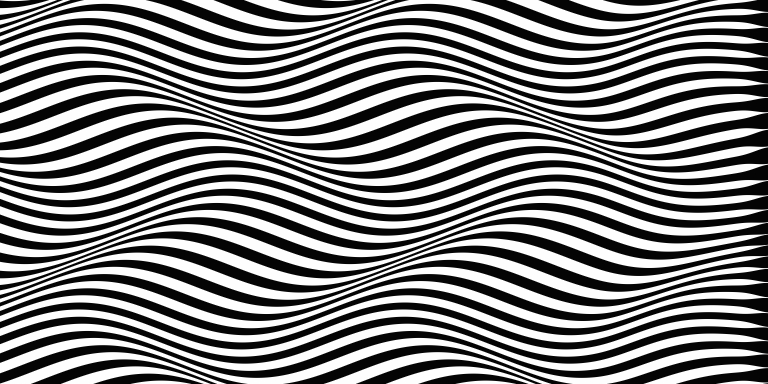
Write a WebGL 1 fragment shader that draws this pattern.

```glsl
precision highp float;
// Black and white stripes rippling in shifted waves, pinched along zigzag folds.

uniform vec2 u_resolution;

#define STRIPES 27.0        // stripe pairs over the canvas height
#define STRIPE_OFFSET 0.08  // vertical offset, in stripe pairs
#define BLACK_SHARE 0.49    // black part of each pair
#define WAVE_HEIGHT 0.052   // amplitude of the ripples
#define WAVE_LENGTH 0.846   // horizontal period
#define TROUGH_X 0.828      // mean position of a trough
#define FOLD_SHIFT 0.20     // sideways swing of the troughs
#define FOLD_PERIOD 0.703   // vertical period of the swing
#define FOLD_Y 0.508        // level where the swing is furthest right

const float TAU = 6.2831853;

// The ripples calm down towards the right side.
float amplitude(float x) {
  return WAVE_HEIGHT * (1.0 - 0.6 * smoothstep(1.55, 2.0, x));
}

// Wave angle at x for the stripe with rest height t.
float waveAngle(float x, float t) {
  float swing = FOLD_SHIFT * cos(TAU * (t - FOLD_Y) / FOLD_PERIOD);
  return TAU * (x - TROUGH_X - swing) / WAVE_LENGTH;
}

// Solves y = t + amplitude * cos(angle) for the rest height t.
float restHeight(vec2 p) {
  float t = p.y;
  float amp = amplitude(p.x);
  for (int i = 0; i < 24; i++) {
    t = p.y - amp * cos(waveAngle(p.x, t));
  }
  return t;
}

void main() {
  // Height is one unit, y runs downwards.
  vec2 p = gl_FragCoord.xy / u_resolution.y;
  p.y = 1.0 - p.y;
  float pixel = 1.0 / u_resolution.y;

  float t = restHeight(p);

  // Local stretch and slope turn stripe phase into true distance.
  float steepness = amplitude(p.x) * TAU / WAVE_LENGTH * sin(waveAngle(p.x, t));
  float swingRate = -FOLD_SHIFT * TAU / FOLD_PERIOD * sin(TAU * (t - FOLD_Y) / FOLD_PERIOD);
  float stretch = max(1.0 + steepness * swingRate, 0.1);
  float unitsPerStripe = stretch / (STRIPES * sqrt(1.0 + steepness * steepness));

  // White stripes taper to points at the right border.
  float fromRight = u_resolution.x / u_resolution.y - p.x;
  float taper = 1.0 - smoothstep(0.0, 0.1, fromRight);
  float blackShare = mix(BLACK_SHARE, 0.95, taper * taper);

  // Distance from the nearest black edge, positive in white.
  float fromBlack = abs(fract(STRIPES * t + STRIPE_OFFSET + 0.5) - 0.5);
  float edge = (fromBlack - 0.5 * blackShare) * unitsPerStripe;
  float white = clamp(edge / pixel + 0.5, 0.0, 1.0);

  gl_FragColor = vec4(vec3(mix(0.015, 0.995, white)), 1.0);
}
```
